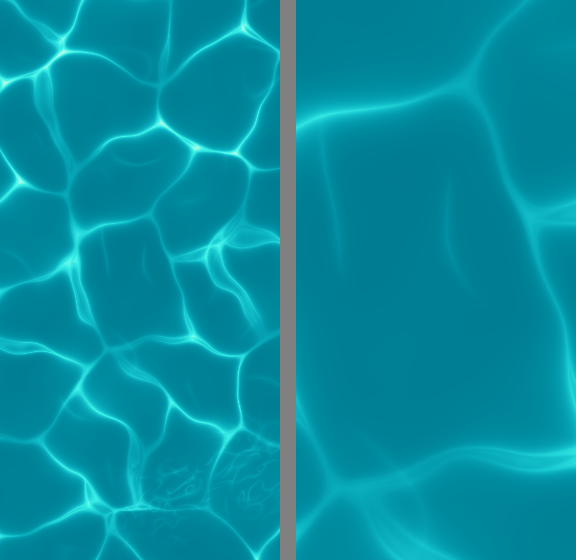
Left, the full canvas; right, a detail of the centre.
Reproduce this texture procedurally as a Shadertoy shader.

```glsl
vec2 hash2(vec2 c) {
    vec3 q = fract(c.xyx * vec3(0.1031, 0.1030, 0.0973));
    q += dot(q, q.yzx + 33.33);
    return fract((q.xx + q.yz) * q.zy);
}

float corner(vec2 cell, vec2 offset) {
    float angle = 6.2832 * hash2(cell).x;
    return dot(vec2(cos(angle), sin(angle)), offset);
}

float gradientNoise(vec2 p) {
    vec2 i = floor(p), f = p - i;
    vec2 u = f * f * f * (f * (f * 6.0 - 15.0) + 10.0);
    vec2 e = vec2(1.0, 0.0);
    return mix(mix(corner(i, f), corner(i + e, f - e), u.x),
               mix(corner(i + e.yx, f - e.yx), corner(i + 1.0, f - 1.0), u.x), u.y);
}

vec2 noise2(vec2 p) {
    return vec2(gradientNoise(p), gradientNoise(p + 37.4));
}

// Distance to a rounded cell border (x) and the id of the cell (yz)
vec3 lightWeb(vec2 p) {
    vec2 base = floor(p), id = base;
    vec3 nearest = vec3(9.0);
    for (int y = -2; y <= 2; y++)
    for (int x = -2; x <= 2; x++) {
        vec2 cell = base + vec2(x, y);
        float d = length(cell + 0.05 + 0.9 * hash2(cell) - p);
        if (d < nearest.x) {
            nearest = vec3(d, nearest.xy);
            id = cell;
        } else if (d < nearest.y) {
            nearest = vec3(nearest.x, d, nearest.y);
        } else {
            nearest.z = min(nearest.z, d);
        }
    }
    vec2 gap = nearest.yz - nearest.x;
    return vec3(-log(exp(-13.0 * gap.x) + exp(-13.0 * gap.y)) / 13.0, id);
}

float filament(float border) {
    float d = max(border, 0.0);
    return 0.46 * exp(-d / 0.028) + 0.35 * exp(-d / 0.105)
         + 0.25 * smoothstep(0.0, 0.05, -border);
}

// Fine tangled strands, drawn as ridges of warped noise
float strands(vec2 p) {
    float sum = 0.0;
    for (int i = 0; i < 3; i++) {
        vec2 q = p * (1.0 + 0.55 * float(i)) + 19.0 * float(i);
        q += 0.8 * noise2(q * 0.6);
        float fade = smoothstep(-0.15, 0.4, gradientNoise(q * 0.7 + 8.0));
        sum += fade * exp(-abs(gradientNoise(q)) / 0.07);
    }
    return sum;
}

vec3 waterColor(float v) {
    float t = clamp(v, -0.15, 1.0);
    vec3 color = vec3(0.25 * t * t, 0.51 + 0.44 * t, 0.59 + (0.42 - 0.10 * t) * t);
    return color + vec3(0.45, 0.04, 0.0) * smoothstep(0.95, 1.3, v);
}

void mainImage(out vec4 fragColor, in vec2 fragCoord) {
    vec2 uv = fragCoord / iResolution.x;
    vec2 p = uv * 3.1 + vec2(4.3, 11.6);
    vec2 warped = p + 0.34 * noise2(p * 0.9) + 0.07 * noise2(p * 2.6 + 5.0);

    // Two folds of the same web part in places to form bright sheets
    float spread = smoothstep(-0.05, 0.45, gradientNoise(p * 1.1 + 60.0));
    vec2 shift = spread * (vec2(0.09, 0.13) + 0.22 * noise2(p * 1.4 + 23.0));
    vec3 front = lightWeb(warped);
    vec3 back = lightWeb(warped + shift);
    float a = filament(front.x), b = filament(back.x);
    float strength = mix(0.3, 1.1, smoothstep(-0.4, 0.35, gradientNoise(p * 1.25 + 81.0)));
    float web = strength * (max(a, b) + 0.18 * min(a, b));

    float inside = step(0.5, length(front.yz - back.yz));
    float edge = smoothstep(0.0, 0.05, min(front.x, back.x));
    float sheet = inside * edge * (0.24 + 0.16 * gradientNoise(p * vec2(7.0, 3.0)));

    // Faint tails drifting across the cells
    float tail = exp(-abs(gradientNoise(warped * 1.1 + 47.0)) / 0.035);
    tail *= 0.2 * smoothstep(0.0, 0.4, gradientNoise(p * 1.3 + 14.0));

    // Tangled band rising towards the lower right
    float band = 1.0 - smoothstep(0.02, 0.24, abs(uv.y - 0.05 - 0.3 * uv.x));
    band *= smoothstep(0.25, 0.7, uv.x);
    vec2 slanted = mat2(0.8, -0.6, 0.6, 0.8) * uv;
    float tangle = band * (0.07 + 0.27 * strands(slanted * vec2(7.0, 11.0)));

    float depth = 0.09 * gradientNoise(p * 0.7 + 3.0) + 0.03 * gradientNoise(p * 3.0);
    float light = depth - 0.02 + web * (1.0 - 0.45 * band) + sheet + tail + tangle;
    fragColor = vec4(waterColor(light), 1.0);
}
```
